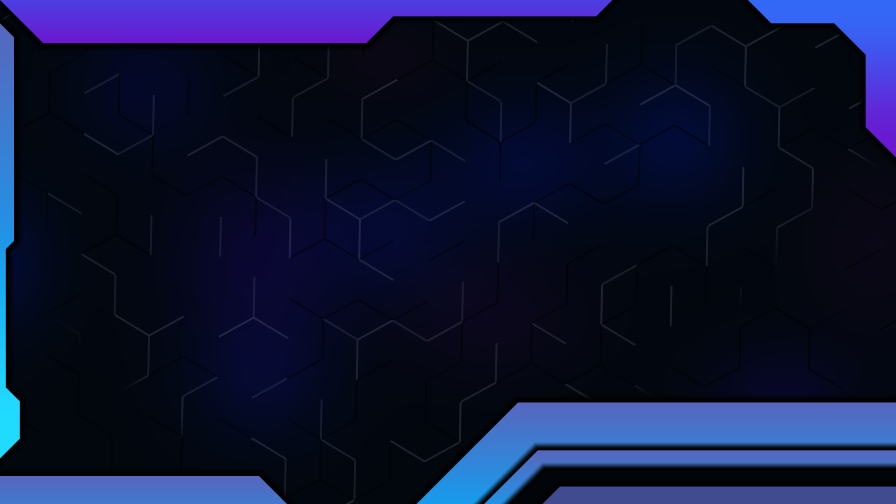
Write a WebGL 2 fragment shader that draws this background.

```glsl
#version 300 es
precision highp float;
// Dark futuristic backdrop: chamfered neon panels around a faint honeycomb with soft glows.

#define HEIGHT 432.0       // design units over the canvas height
#define HEX_WIDTH 59.6     // distance between opposite hexagon sides
#define HEX_TILT 0.02      // slight rotation of the honeycomb
#define LINE_WIDTH 1.5
#define LINE_DENSITY 0.46  // share of honeycomb edges drawn
#define SHADOW 8.0         // reach of the dark rim around panels
#define SLATE vec3(0.34, 0.40, 0.74)
#define AZURE vec3(0.09, 0.61, 0.93)
#define CYAN vec3(0.13, 0.86, 1.0)
#define BLUE vec3(0.20, 0.41, 0.97)
#define VIOLET vec3(0.42, 0.09, 0.81)
#define NIGHT vec3(0.006, 0.028, 0.055)

uniform vec2 u_resolution;
out vec4 fragColor;

const float DIAG = 0.70711;

float hash(vec2 p) {
    vec3 h = fract(p.xyx * 0.1031);
    h += dot(h, h.yzx + 33.33);
    return fract((h.x + h.y) * h.z);
}

float max3(float a, float b, float c) { return max(a, max(b, c)); }
float min3(float a, float b, float c) { return min(a, min(b, c)); }

vec3 glow(vec2 q, vec2 center, vec2 radius, vec3 color) {
    vec2 d = (q - center) / radius;
    return color * exp(-dot(d, d));
}

// Coverage of randomly kept edges in a pointy-top hexagon lattice
float hexEdges(vec2 p, float seed, float px) {
    vec2 period = HEX_WIDTH * vec2(1.0, 1.73205), halfP = period * 0.5;
    vec2 a = mod(p + halfP, period) - halfP;
    vec2 b = mod(p, period) - halfP;
    vec2 local = dot(a, a) < dot(b, b) ? a : b;
    // Nearest of the three side directions
    float reach = 0.0;
    vec2 normal = vec2(1.0, 0.0);
    for (int i = 0; i < 3; i++) {
        float angle = float(i) * 1.047198;
        vec2 n = vec2(cos(angle), sin(angle));
        float along = dot(local, n);
        if (abs(along) > reach) {
            reach = abs(along);
            normal = n * sign(along);
        }
    }
    // The side midpoint identifies an edge from both of its cells
    vec2 middle = p - local + normal * HEX_WIDTH * 0.5;
    vec2 id = round(middle / (period * 0.25));
    float keep = step(hash(id + seed), LINE_DENSITY);
    float d = HEX_WIDTH * 0.5 - reach - LINE_WIDTH * 0.5;
    float strength = 0.65 + 0.35 * hash(id + seed + 57.0);
    return keep * strength * (1.0 - smoothstep(-0.5 * px, 0.7 * px, d));
}

// Lower right trapezoid: below a level and right of a diagonal
float corner(vec2 q, float top, float diagonal) {
    return max(top - q.y, (diagonal - q.x - q.y) * DIAG);
}

// Panel with a dark rim
vec3 panel(vec3 base, float d, vec3 fill, float px) {
    base *= smoothstep(1.0, SHADOW, d);
    return mix(base, fill, clamp(0.5 - d / px, 0.0, 1.0));
}

void main() {
    float px = HEIGHT / u_resolution.y;
    vec2 q = gl_FragCoord.xy * px;
    q.y = HEIGHT - q.y;                 // depth below the top edge
    float x = q.x, y = q.y, s = x + y, v = x - y;

    // Night base and soft glows
    vec3 col = NIGHT;
    col += glow(q, vec2(225, 225), vec2(75, 80), vec3(0.03, 0.0, 0.13));
    col += glow(q, vec2(225, 325), vec2(60, 55), vec3(0.01, 0.01, 0.11));
    col += glow(q, vec2(335, 195), vec2(70, 60), vec3(0.005, 0.01, 0.12));
    col += glow(q, vec2(450, 140), vec2(70, 55), vec3(0.005, 0.01, 0.14));
    col += glow(q, vec2(580, 120), vec2(60, 60), vec3(0.0, 0.015, 0.15));
    col += glow(q, vec2(125, 75), vec2(60, 55), vec3(0.01, 0.005, 0.10));
    col += glow(q, vec2(670, 335), vec2(60, 40), vec3(0.02, 0.0, 0.09));
    col += glow(q, vec2(0, 225), vec2(45, 60), vec3(0.0, 0.015, 0.13));
    col += glow(q, vec2(420, 270), vec2(80, 55), vec3(0.035, 0.0, 0.05));
    col += glow(q, vec2(750, 210), vec2(60, 70), vec3(0.035, 0.0, 0.03));
    col += glow(q, vec2(330, 50), vec2(55, 35), vec3(0.03, 0.0, 0.02));

    // Dark honeycomb, then a shifted pale one
    vec2 g = q - vec2(400, 35);
    g += HEX_TILT * vec2(g.y, -g.x) - vec2(30.8, 17.2);
    col *= 1.0 - 0.55 * hexEdges(g + vec2(-0.5, 0.288675) * HEX_WIDTH, 211.0, px);
    float area = smoothstep(900.0, 840.0, s) * smoothstep(-235.0, -190.0, v);
    area = (1.0 - smoothstep(840.0, 910.0, s)) * smoothstep(-235.0, -190.0, v);
    col = mix(col, vec3(0.75, 0.8, 0.9), 0.15 * area * hexEdges(g, 103.0, px));

    // Top left panel with a stepped lower edge
    float d = min(max(y - 37.0, (s - 351.0) * DIAG), max(y - 14.0, (s - 525.0) * DIAG));
    col = panel(col, max(d, -v * DIAG), mix(vec3(0.30, 0.25, 0.89), VIOLET, y / 37.0), px);

    // Top right bracket
    d = min3(max(y - 20.0, (641.0 - v) * DIAG), (695.0 - v) * DIAG,
             max(742.0 - x, (633.0 - v) * DIAG));
    col = panel(col, d, mix(BLUE, VIOLET, smoothstep(0.0, 135.0, y)), px);

    // Left rail, notched in the middle
    d = min3(max(x - 12.0, (s - 218.5) * DIAG), x - 5.0, max(x - 17.0, (327.0 + v) * DIAG));
    d = max3(d, (20.0 + v) * DIAG, (s - 393.0) * DIAG);
    vec3 rail = mix(SLATE, AZURE, clamp((y - 20.0) / 220.0, 0.0, 1.0));
    col = panel(col, d, mix(rail, CYAN, smoothstep(190.0, 370.0, y)), px);

    // Bottom left ledge
    d = max(408.0 - y, (v + 186.0) * DIAG);
    col = panel(col, d, mix(SLATE, AZURE, (y - 408.0) / 70.0), px);

    // Nested bottom right bands
    col = panel(col, corner(q, 345.0, 789.0), mix(SLATE, AZURE, (y - 345.0) / 87.0), px);
    col = panel(col, corner(q, 386.0, 847.0), mix(SLATE, AZURE, (y - 386.0) / 55.0), px);
    col = panel(col, corner(q, 403.5, 871.0), NIGHT * 0.6, px);
    col = panel(col, corner(q, 417.0, 897.0), vec3(0.25, 0.30, 0.56), px);

    fragColor = vec4(col, 1.0);
}
```
